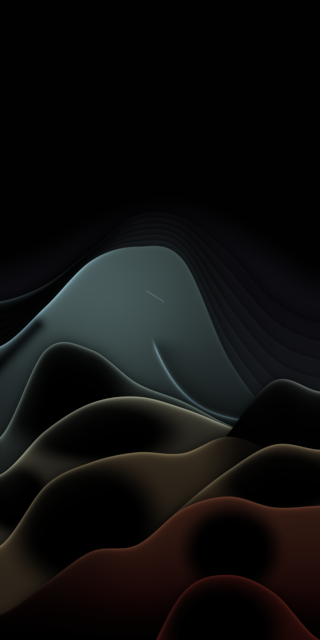
Reproduce this background procedurally as a Shadertoy shader.

```glsl
// Smooth curve through eight evenly spaced heights
float splineHeight(float x, vec4 l, vec4 r) {
    float h[8] = float[8](l.x, l.y, l.z, l.w, r.x, r.y, r.z, r.w);
    float s = clamp(x, 0.0, 0.9999) * 7.0;
    int i = int(s);
    float t = fract(s);
    float a = h[max(i - 1, 0)], b = h[i], c = h[i + 1], d = h[min(i + 2, 7)];
    return b + 0.5 * t * (c - a + t * (2.0 * a - 5.0 * b + 4.0 * c - d
             + t * (3.0 * (b - c) + d - a)));
}

// Approximate distance to a ridge, positive below it
float ridge(vec2 p, vec4 l, vec4 r) {
    float e = 0.004;
    float slope = (splineHeight(p.x + e, l, r) - splineHeight(p.x - e, l, r)) / (2.0 * e);
    return (splineHeight(p.x, l, r) - p.y) / sqrt(1.0 + slope * slope);
}

float segment(vec2 p, vec2 a, vec2 b) {
    vec2 v = b - a;
    return length(p - a - v * clamp(dot(p - a, v) / dot(v, v), 0.0, 1.0));
}

// Soft dark pocket: 0 in the middle, 1 outside
float hollow(vec2 p, vec2 centre, vec2 radii) {
    return smoothstep(0.65, 1.2, length((p - centre) / radii));
}

// Lay a sheet with a lit rim over the colour behind it
vec3 sheet(vec3 behind, float d, vec3 fill, vec3 rim, float aa) {
    float below = max(d, 0.0);
    vec3 lit = fill + rim * (0.8 * exp(-below / 0.005) + 0.2 * exp(-below / 0.028));
    vec3 shaded = behind * (1.0 - 0.4 * exp(-max(-d, 0.0) / 0.018));
    return mix(shaded, lit, smoothstep(-aa, aa, d));
}

// Distant haze, nested folds and the pale dome
vec3 farFolds(vec2 p, float aa) {
    float left = 1.0 - smoothstep(0.12, 0.42, p.x);
    float haze = ridge(p, vec4(1.19, 1.245, 1.32, 1.37), vec4(1.38, 1.33, 1.25, 1.16));
    vec3 col = vec3(0.003) + vec3(0.045, 0.044, 0.066) * smoothstep(-0.025, 0.11, haze);

    vec4 outerL = vec4(1.057, 1.11, 1.219, 1.328), outerR = vec4(1.318, 1.211, 1.057, 0.99);
    vec4 domeL = vec4(0.917, 1.042, 1.185, 1.229), domeR = vec4(1.188, 0.88, 0.698, 0.646);
    for (int i = 0; i < 6; i++) {
        float t = float(i) / 6.0;
        float d = ridge(p, mix(outerL, domeL, t), mix(outerR, domeR, t));
        vec3 fill = mix(vec3(0.065, 0.062, 0.085), vec3(0.14, 0.165, 0.18), t);
        fill *= mix(1.0, 0.12, left) * (0.75 + 0.25 * smoothstep(0.0, 0.06, d));
        float glint = i == 0 ? left * 0.8 : 0.04;
        col = sheet(col, d, fill, vec3(0.34, 0.44, 0.46) * glint, aa);
    }

    // Dome body, with its light gathered at the upper left
    float dome = ridge(p, domeL, domeR);
    vec2 q = (p - vec2(0.32, 1.09)) / vec2(0.37, 0.34);
    vec3 body = mix(vec3(0.095, 0.118, 0.122), vec3(0.275, 0.345, 0.345), exp(-dot(q, q)));
    float wedge = segment(p, vec2(-0.02, 0.845), vec2(0.115, 0.985));
    body *= 1.0 - 0.92 * exp(-pow(wedge / 0.023, 2.0));
    body += 0.1 * exp(-pow(segment(p, vec2(0.46, 1.09), vec2(0.51, 1.058)) / 0.002, 2.0));

    // Curling crease inside the dome
    float drop = 0.275 * exp(-(p.x - 0.474) / 0.1);
    float crease = (p.y - 0.67 - drop) / sqrt(1.0 + 100.0 * drop * drop);
    float reach = smoothstep(0.468, 0.488, p.x) * (1.0 - smoothstep(0.9, 0.96, p.y));
    body *= 1.0 - 0.5 * reach * smoothstep(-aa, aa, crease) * exp(-max(crease, 0.0) / 0.06);
    body += vec3(0.3, 0.4, 0.43) * reach * exp(-abs(crease) / 0.004);
    vec3 rim = mix(vec3(0.06, 0.075, 0.08), vec3(0.4, 0.54, 0.6), 1.0 - smoothstep(0.2, 0.42, p.x));
    return sheet(col, dome, body, rim, aa);
}

// Dark hills and warm ribbons, from back to front
vec3 nearHills(vec3 col, vec2 p, float aa) {
    float d = ridge(p, vec4(0.633, 0.906, 0.906, 0.802), vec4(0.745, 0.672, 0.62, 0.57));
    vec3 fill = vec3(0.1, 0.12, 0.112) * hollow(p, vec2(0.18, 0.78), vec2(0.23, 0.18));
    col = sheet(col, d, fill, vec3(0.43, 0.51, 0.48), aa);

    d = ridge(p, vec4(0.516, 0.654, 0.74, 0.76), vec4(0.724, 0.667, 0.607, 0.54));
    fill = vec3(0.155, 0.148, 0.12) * hollow(p, vec2(0.31, 0.65), vec2(0.25, 0.1));
    fill *= hollow(p, vec2(0.05, 0.44), vec2(0.11, 0.11));
    col = sheet(col, d, fill, vec3(0.58, 0.6, 0.52), aa);

    d = ridge(p, vec4(0.1, 0.1, 0.1, 0.2), vec4(0.44, 0.646, 0.81, 0.776));
    col = sheet(col, d, vec3(0.004), vec3(0.48, 0.53, 0.51) * smoothstep(0.74, 0.95, p.x), aa);

    d = ridge(p, vec4(0.294, 0.482, 0.555, 0.586), vec4(0.583, 0.635, 0.58, 0.46));
    fill = vec3(0.165, 0.133, 0.095) * hollow(p, vec2(0.27, 0.36), vec2(0.24, 0.21));
    fill *= 1.0 - 0.7 * smoothstep(0.62, 0.78, p.x);
    col = sheet(col, d, fill, vec3(0.42, 0.39, 0.29) * (1.0 - smoothstep(0.6, 0.76, p.x)), aa);

    d = ridge(p, vec4(0.0, 0.05, 0.15, 0.28), vec4(0.417, 0.53, 0.61, 0.594));
    fill = vec3(0.15, 0.11, 0.075) * hollow(p, vec2(0.88, 0.495), vec2(0.2, 0.105));
    col = sheet(col, d, fill, vec3(0.43, 0.4, 0.31) * smoothstep(0.4, 0.75, p.x), aa);

    d = ridge(p, vec4(0.078, 0.177, 0.276, 0.297), vec4(0.409, 0.448, 0.414, 0.419));
    fill = mix(vec3(0.085, 0.018, 0.018), vec3(0.17, 0.085, 0.06), smoothstep(0.05, 0.4, p.y));
    fill *= hollow(p, vec2(0.724, 0.28), vec2(0.15, 0.14)) * smoothstep(-0.03, 0.2, p.y);
    fill *= 0.35 + 0.65 * smoothstep(0.05, 0.45, p.x);
    col = sheet(col, d, fill, vec3(0.27, 0.17, 0.12) * smoothstep(-0.1, 0.4, p.x), aa);

    d = ridge(p, vec4(-0.6, -0.5, -0.35, -0.12), vec4(0.146, 0.203, 0.146, 0.0));
    fill = vec3(0.11, 0.03, 0.025) * hollow(p, vec2(0.69, 0.03), vec2(0.19, 0.16));
    return sheet(col, d, fill, vec3(0.24, 0.09, 0.07), aa);
}

void mainImage(out vec4 fragColor, in vec2 fragCoord) {
    vec2 p = fragCoord / iResolution.xy * vec2(1.0, 2.0);
    float aa = 1.0 / iResolution.x;
    fragColor = vec4(nearHills(farFolds(p, aa), p, aa), 1.0);
}
```
